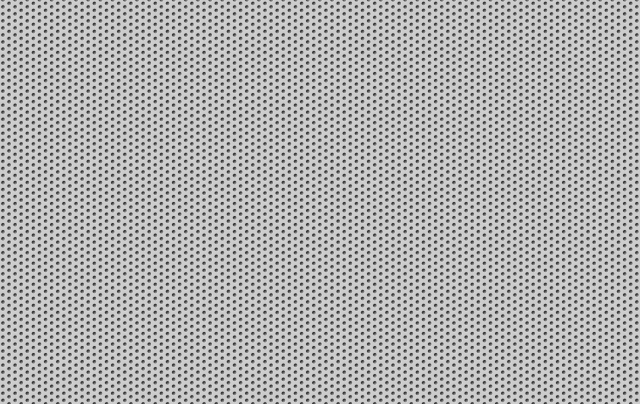
Reproduce this texture procedurally as a WebGL 2 fragment shader.

```glsl
#version 300 es
precision highp float;
// Perforated light grey metal sheet with staggered round holes, lit from the lower right rims.
uniform vec2 u_resolution;
out vec4 fragColor;

const vec2 REPEATS = vec2(105.0, 57.5);   // columns across, holes down
const float COLUMN_PITCH = 0.866;         // column spacing relative to hole spacing
const float HOLE_RADIUS = 0.26;
const float RIM_WIDTH = 0.12;
const int SAMPLES = 4;

const vec3 METAL = vec3(0.80);
const vec3 RIM_LIGHT = vec3(0.88);
const vec3 RIM_SHADE = vec3(0.75);
const vec3 HOLE_DARK = vec3(0.18);
const vec3 HOLE_PALE = vec3(0.58);

float hash(vec2 p) {
    return fract(sin(dot(p, vec2(127.1, 311.7))) * 43758.5453);
}

// Shading inside a hole: deep at the upper left, paler at the lower right
vec3 holeColor(vec2 p, vec2 lightDir, float radius) {
    float slope = dot(p, lightDir) / radius;
    return mix(HOLE_DARK, HOLE_PALE, smoothstep(-0.7, 0.9, slope));
}

// Flat sheet with a bevel fading away from the hole edge
vec3 sheetColor(vec2 p, vec2 lightDir, float edgeDistance, float rimWidth) {
    float facing = dot(normalize(p + 1e-5), lightDir);
    vec3 bevel = mix(RIM_SHADE, RIM_LIGHT, smoothstep(-0.7, 0.5, facing));
    return mix(bevel, METAL, smoothstep(0.3 * rimWidth, rimWidth, edgeDistance));
}

vec3 perforatedSheet(vec2 uv, float blur) {
    // Staggered columns: every second one is shifted by half a hole
    vec2 grid = uv * REPEATS;
    float column = floor(grid.x);
    grid.y += 0.5 * mod(column, 2.0);
    vec2 cell = vec2(column, floor(grid.y));
    vec2 p = (fract(grid) - 0.5) * vec2(COLUMN_PITCH, 1.0);

    vec2 lightDir = normalize(vec2(0.7, -1.0));
    float edgeDistance = length(p) - HOLE_RADIUS;
    float sheetMask = smoothstep(-blur, blur, edgeDistance);
    vec3 hole = holeColor(p, lightDir, HOLE_RADIUS);
    vec3 sheet = sheetColor(p, lightDir, edgeDistance, RIM_WIDTH);

    // Faint tonal variation from hole to hole
    float tone = 1.0 + 0.015 * (hash(cell) - 0.5);
    return mix(hole, sheet, sheetMask) * tone;
}

void main() {
    // Average a grid of samples for smooth edges at small sizes
    float blur = 0.5 * REPEATS.y / (u_resolution.y * float(SAMPLES));
    vec3 color = vec3(0.0);
    for (int j = 0; j < SAMPLES; j++) {
        for (int i = 0; i < SAMPLES; i++) {
            vec2 offset = (vec2(i, j) + 0.5) / float(SAMPLES) - 0.5;
            vec2 uv = (gl_FragCoord.xy + offset) / u_resolution;
            color += perforatedSheet(uv, blur);
        }
    }
    fragColor = vec4(color / float(SAMPLES * SAMPLES), 1.0);
}
```
